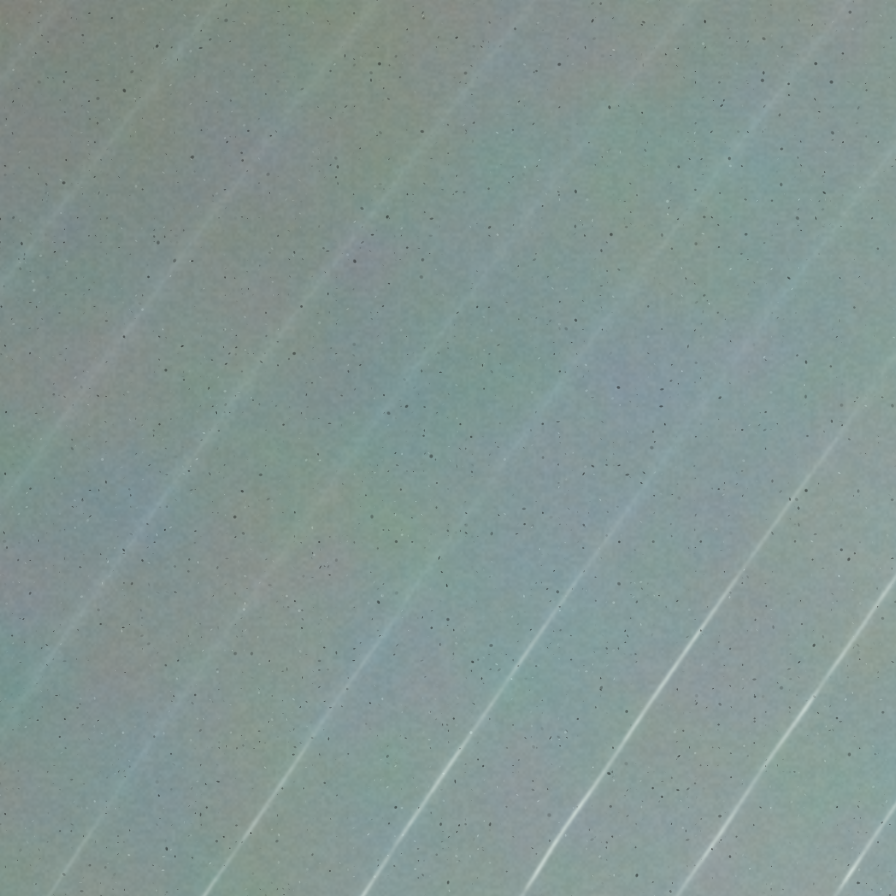
Write a three.js fragment shader that draws this texture.

```glsl
// Hazy grey-green metal sheet with slanted pale scratches, colour mottling and specks.
varying vec2 vUv;

#define SHADE_COLOR vec3(0.472, 0.534, 0.508)
#define LIGHT_COLOR vec3(0.556, 0.636, 0.634)
#define SCRATCH_COLOR vec3(0.80, 0.85, 0.83)
#define SCRATCH_SPACING 0.176
#define SCRATCH_OFFSET 0.053
#define SCRATCH_WIDTH 0.0032
#define GLOW_WIDTH 0.013
#define MOTTLE_AMOUNT 0.085
#define GRAIN_AMOUNT 0.05
#define SPECK_CELLS 105.0
#define SPECK_SHARE 0.085

float hash(vec2 p) {
  return fract(sin(dot(p, vec2(127.1, 311.7))) * 43758.5453);
}

float noise(vec2 p) {
  vec2 i = floor(p);
  vec2 f = fract(p);
  f = f * f * (3.0 - 2.0 * f);
  return mix(mix(hash(i), hash(i + vec2(1.0, 0.0)), f.x),
             mix(hash(i + vec2(0.0, 1.0)), hash(i + vec2(1.0, 1.0)), f.x), f.y);
}

// Layered noise, centred on zero
float fbm(vec2 p) {
  float sum = 0.0;
  float gain = 0.5;
  for (int i = 0; i < 4; i++) {
    sum += gain * (noise(p) - 0.5);
    p = mat2(1.6, 1.2, -1.2, 1.6) * p + 7.3;
    gain *= 0.55;
  }
  return sum;
}

// Sparse, short, randomly turned flecks: one candidate per cell
float specks(vec2 p, float seed) {
  vec2 cell = floor(p);
  vec2 id = cell + seed;
  vec2 center = 0.35 + 0.3 * vec2(hash(id + 3.1), hash(id + 8.7));
  float angle = 6.2832 * hash(id + 5.3);
  float c = cos(angle);
  float s = sin(angle);
  vec2 d = mat2(c, -s, s, c) * (p - cell - center);
  d.y *= 1.0 + 1.2 * hash(id + 9.9);
  float radius = mix(0.18, 0.34, hash(id + 2.2));
  float strength = hash(id + 6.4);
  float present = step(hash(id), SPECK_SHARE);
  return present * strength * strength * (1.0 - smoothstep(0.25 * radius, radius, length(d)));
}

// Slightly bent coordinate that is constant along each scratch
float scratchCoord(vec2 uv) {
  return uv.x - 0.66 * uv.y - 0.06 * uv.y * uv.y;
}

void main() {
  vec2 uv = vUv;

  // Broad light from the lower right
  float light = 0.6 * uv.x + 0.4 * (1.0 - uv.y);
  vec3 color = mix(SHADE_COLOR, LIGHT_COLOR, light);
  float coolBand = exp(-8.0 * pow(uv.y - 0.22 - 0.4 * uv.x, 2.0));
  color += (coolBand - 0.6) * vec3(-0.012, 0.008, 0.022);

  // Soft colour blotches: green to pink, and blue to olive
  float greenPink = fbm(uv * 8.5 + 11.0);
  float blueOlive = fbm(uv * 7.0 + 43.0);
  color += MOTTLE_AMOUNT * greenPink * vec3(-0.85, 0.45, -0.2);
  color += MOTTLE_AMOUNT * blueOlive * vec3(-0.35, -0.05, 1.0);
  color += 0.025 * fbm(uv * 5.0 + 70.0);

  // Smeared fine grain
  float grain = noise(uv * vec2(150.0, 210.0)) + noise(uv * vec2(330.0, 290.0) + 19.0) - 1.0;
  color += GRAIN_AMOUNT * 0.5 * grain;
  color.rb += 0.012 * (noise(uv * 95.0 + 31.0) - 0.5) * vec2(1.0, -1.0);

  // Scratches: crisp at the lower right, dissolving into wide faint streaks
  float across = scratchCoord(uv) - SCRATCH_OFFSET;
  float index = floor(across / SCRATCH_SPACING + 0.5);
  float dist = across - index * SCRATCH_SPACING;
  dist += 0.003 * (noise(vec2(uv.y * 14.0, index * 5.0)) - 0.5);
  float reach = 0.16 + 0.10 * index;
  reach = min(reach, 0.50);
  float crisp = 1.0 - smoothstep(reach - 0.28, reach + 0.14, uv.y);
  crisp *= smoothstep(-0.3, 0.65, scratchCoord(uv));
  float beads = noise(vec2(uv.y * 38.0, index * 9.0 + 4.0));
  float broken = mix(0.25, 1.0, beads) * mix(0.75, 1.0, noise(uv * 170.0));
  float core = exp(-pow(dist / SCRATCH_WIDTH, 2.0));
  float glow = exp(-pow(dist / GLOW_WIDTH, 2.0));
  float faintness = 0.4 + 0.6 * noise(vec2(uv.y * 7.0, index * 3.0));
  color += glow * faintness * vec3(0.022, 0.026, 0.030);
  color += core * faintness * 0.016;
  color = mix(color, SCRATCH_COLOR, core * crisp * broken);

  // Dark pits and fewer pale flecks
  float pits = 0.0;
  for (int i = 0; i < 2; i++) {
    float layer = float(i);
    pits += specks(uv * SPECK_CELLS * (1.0 + 0.45 * layer) + 0.37 * layer, 17.0 * layer);
  }
  float flecks = specks(uv * SPECK_CELLS * 1.25 + 0.6, 53.0);
  color *= 1.0 - 0.42 * min(pits, 1.0);
  color += 0.10 * flecks;

  gl_FragColor = vec4(color, 1.0);
}
```
